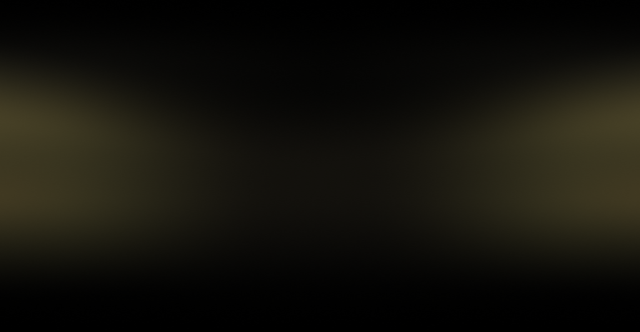
This background is drawn by a WebGL 1 fragment shader. Its source:

```glsl
precision highp float;

uniform vec2 u_resolution;

// Soft elliptical falloff around a centre
float glow(vec2 p, vec2 center, vec2 radius) {
    vec2 q = (p - center) / radius;
    return exp(-dot(q, q));
}

// Fine grain that hides banding in the dark gradients
float grain(vec2 p) {
    return fract(sin(dot(p, vec2(12.99, 78.23))) * 4375.5) - 0.5;
}

void main() {
    vec2 uv = gl_FragCoord.xy / u_resolution;
    float side = abs(uv.x - 0.5) * 2.0;

    // Horizontal band that widens upward toward both sides
    float upperEdge = 0.64 + 0.13 * pow(side, 1.4);
    float lowerEdge = 0.27 - 0.02 * side;
    float band = smoothstep(lowerEdge - 0.16, lowerEdge + 0.16, uv.y)
               * (1.0 - smoothstep(upperEdge - 0.15, upperEdge + 0.12, uv.y));

    // Dim warm middle, olive flanks, brighter ends
    vec3 warmCore = vec3(0.060, 0.053, 0.038);
    vec3 olive = vec3(0.128, 0.124, 0.066);
    vec3 color = warmCore + olive * smoothstep(0.12, 0.85, side);
    color *= band;

    // Two lobes at each end of the band
    vec2 p = vec2(side, uv.y);
    color += vec3(0.070, 0.056, 0.030) * glow(p, vec2(1.05, 0.64), vec2(0.38, 0.11));
    color += vec3(0.048, 0.030, 0.014) * glow(p, vec2(1.05, 0.41), vec2(0.28, 0.10));

    // Faint haze above the band, fading to black at top and bottom
    color += vec3(0.040, 0.038, 0.030) * glow(p, vec2(1.0, 0.80), vec2(0.75, 0.11));
    color += vec3(0.014, 0.014, 0.012) * smoothstep(0.0, 0.25, uv.y)
           * (1.0 - smoothstep(0.70, 1.0, uv.y));

    color += grain(floor(uv * 512.0)) * 0.004;
    gl_FragColor = vec4(max(color, 0.0), 1.0);
}
```
